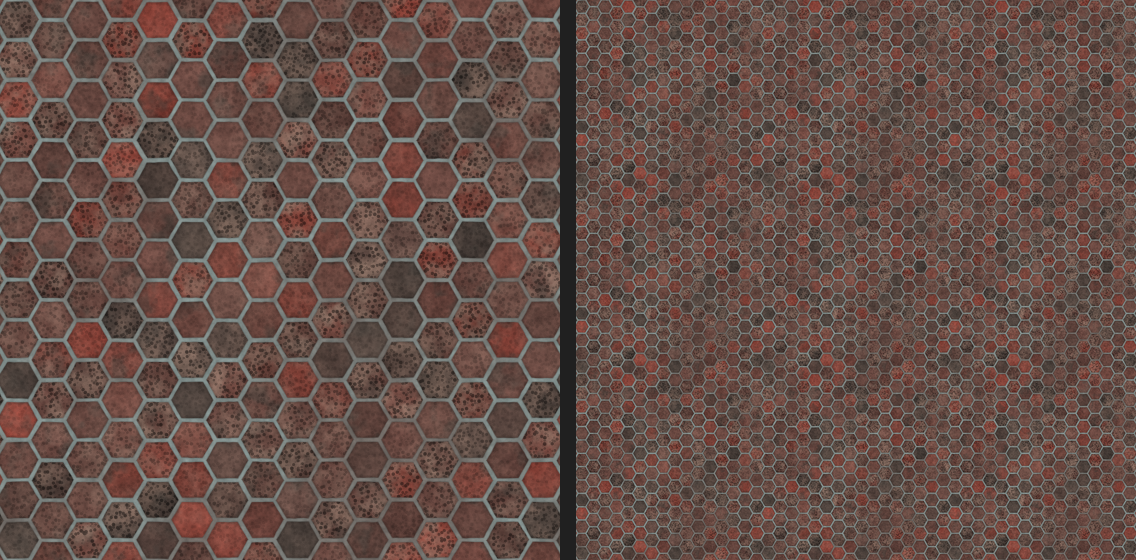
Left: one tile. Right: repeated 3 by 3.
Reproduce this texture procedurally as a Shadertoy shader.

```glsl
// Worn terracotta hexagon paving with pale grey-teal grout, 16 columns by 14 rows.
// Two interleaved lattices give the nearest tile; wrapping value noise and
// cellular specks age each tile separately, and all periods are whole numbers.
#define GRID vec2(8.0, 14.0)   // column pairs across, rows up
#define GROUT 0.0037           // half width of the joints
#define JITTER 0.0011          // shift and size variation of tiles
#define TILT 0.05              // rotation variation of tiles
#define SPECKS 150.0           // speck cells across the canvas
#define BROWN vec3(0.405, 0.275, 0.247)
#define RED vec3(0.54, 0.255, 0.215)
#define CHARCOAL vec3(0.275, 0.255, 0.235)
#define DUST vec3(0.485, 0.395, 0.350)
#define GROUT_DIRTY vec3(0.46, 0.435, 0.415)
#define GROUT_TEAL vec3(0.53, 0.585, 0.575)

vec3 hash3(vec2 p) {
    vec3 q = fract(vec3(p.xyx) * vec3(0.1031, 0.1030, 0.0973));
    q += dot(q, q.yxz + 33.33);
    return fract((q.xxy + q.yzz) * q.zyx);
}

// Value noise over the unit square, repeating after n cells
float noise(vec2 p, float n) {
    vec2 cell = floor(p * n), f = fract(p * n);
    f = f * f * (3.0 - 2.0 * f);
    vec2 a = mod(cell, n) + n, b = mod(cell + 1.0, n) + n;
    return mix(mix(hash3(a).x, hash3(vec2(b.x, a.y)).x, f.x),
               mix(hash3(vec2(a.x, b.y)).x, hash3(b).x, f.x), f.y);
}

float fbm(vec2 p, float n) {
    float sum = 0.0, amp = 0.5;
    for (int i = 0; i < 4; i++) {
        sum += amp * noise(p, n);
        n *= 2.0;
        amp *= 0.55;
    }
    return sum / 1.01;
}

// Cellular specks of random size and strength
float specks(vec2 p) {
    p *= SPECKS;
    vec2 cell = floor(p);
    float dark = 0.0;
    for (int y = -1; y <= 1; y++)
    for (int x = -1; x <= 1; x++) {
        vec2 c = cell + vec2(x, y);
        vec3 h = hash3(mod(c, SPECKS) + 7.0);
        float r = 0.25 + 0.45 * h.z;
        float d = length(c + h.xy - p);
        dark = max(dark, (1.0 - smoothstep(r * 0.4, r, d)) * h.z);
    }
    return dark;
}

// Nearest tile: offset from its centre in xy, wrapped identity in zw
vec4 nearestTile(vec2 p) {
    vec2 q = p * GRID;
    vec2 evenC = floor(q) + vec2(0.25, 0.5);
    evenC.x = floor(q.x + 0.25) + 0.25;
    vec2 oddC = floor(q + vec2(-0.25, 0.5)) + vec2(0.75, 0.0);
    vec2 a = (q - evenC) / GRID, b = (q - oddC) / GRID;
    bool useEven = dot(a, a) < dot(b, b);
    vec2 centre = useEven ? evenC : oddC;
    return vec4(useEven ? a : b, mod(centre, GRID) * 4.0);
}

// Signed distance to a flat-topped hexagon filling one lattice cell
float hexagon(vec2 p) {
    p = abs(p);
    vec2 toNeighbour = 0.5 / GRID;
    float side = dot(p, normalize(toNeighbour)) - 0.5 * length(toNeighbour);
    float top = p.y - toNeighbour.y;
    float k = 0.0015, h = max(k - abs(side - top), 0.0);
    return max(side, top) + h * h / (4.0 * k);
}

void mainImage(out vec4 fragColor, in vec2 fragCoord) {
    vec2 p = fragCoord / iResolution.xy;
    float px = 1.0 / iResolution.y;

    // Tile shape with small shifts, tilts and ragged edges
    vec4 tile = nearestTile(p);
    vec3 h = hash3(tile.zw + 3.0), g = hash3(tile.zw + 91.0);
    float tilt = (g.z - 0.5) * TILT;
    vec2 local = mat2(cos(tilt), sin(tilt), -sin(tilt), cos(tilt)) * tile.xy;
    float d = hexagon(local + (g.xy - 0.5) * JITTER) + GROUT;
    d += (h.x - 0.5) * JITTER + (noise(p, 120.0) - 0.5) * 0.0009;

    // Noise layers: canvas-wide weathering and per-tile mottling
    vec2 tileUV = p + h.xy;
    float weather = fbm(p, 5.0);
    float mottle = fbm(tileUV, 36.0);
    float stain = fbm(tileUV + g.yz, 22.0);
    float grain = fbm(tileUV, 128.0);

    // Fired clay: brown to red or charcoal, with dusty patches and specks
    float dusty = smoothstep(0.15, 0.95, h.z);
    vec3 clay = mix(BROWN, RED, smoothstep(0.45, 1.0, h.x) * (0.5 + stain));
    clay = mix(clay, CHARCOAL, smoothstep(0.70, 0.95, h.y) * 0.85);
    clay = mix(clay, CHARCOAL, 0.55 * smoothstep(0.52, 0.78, stain));
    float dust = (0.1 + 0.65 * dusty) * smoothstep(0.25, 0.75, mottle);
    clay = mix(clay, DUST, clamp(dust + 0.8 * (weather - 0.45), 0.0, 0.85));
    clay *= 0.91 + 0.18 * g.x + 0.36 * (grain - 0.5) + 0.3 * (mottle - 0.5);
    clay *= 1.0 - (0.12 + 0.38 * dusty) * specks(tileUV);
    clay *= 1.0 - 0.16 * smoothstep(-0.006, 0.0, d);

    // Grout: dirty grey turning teal in patches
    float teal = smoothstep(0.25, 0.7, fbm(p + 0.37, 7.0));
    vec3 grout = mix(GROUT_DIRTY, GROUT_TEAL, teal);
    grout *= 0.93 + 0.3 * (fbm(p, 90.0) - 0.4);
    grout *= 0.86 + 0.14 * smoothstep(0.0, 0.0025, d);

    float soft = max(0.75 * px, 0.0007);
    fragColor = vec4(mix(clay, grout, smoothstep(-soft, soft, d)), 1.0);
}
```
